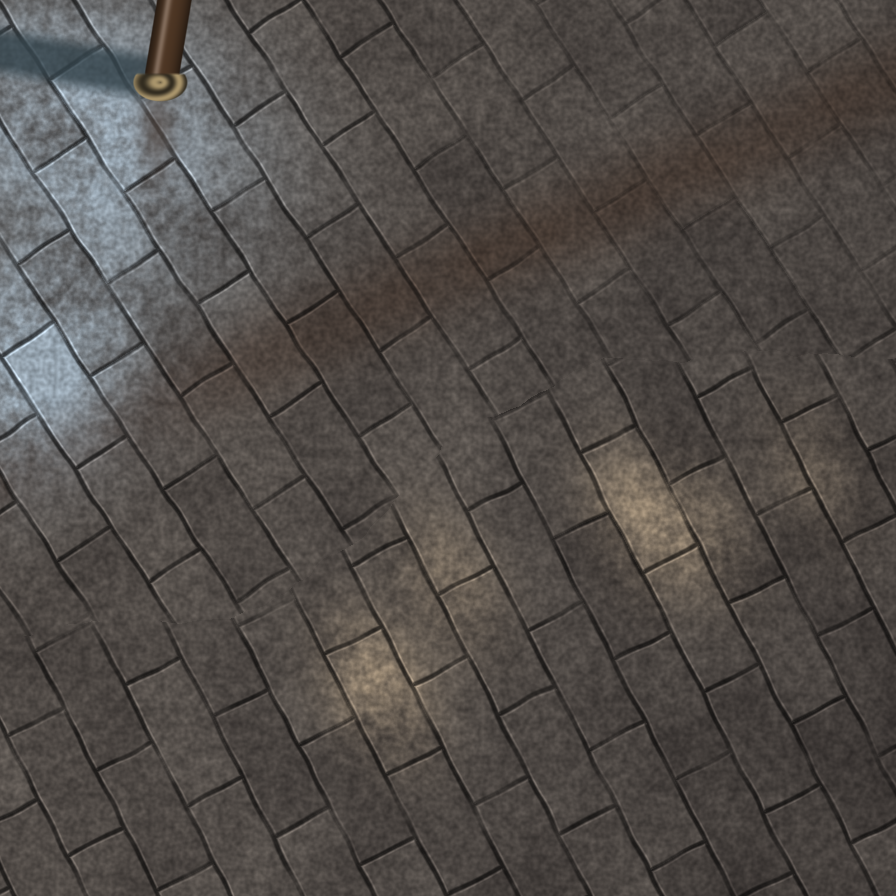
Reproduce this texture procedurally as a Shadertoy shader.

```glsl
const vec2 BRICK = vec2(0.0714, 0.150);      // width, length
const float JOINT = 0.0021;                  // half width of a joint
const float RIM = 0.0024;                    // width of the lit brick edge
const float UPPER_ANGLE = 0.995, LOWER_ANGLE = 1.10;
const vec2 UPPER_ANCHOR = vec2(0.137, 0.785), LOWER_ANCHOR = vec2(0.391, 0.368);
const float WOBBLE = 0.0022, BOND_JITTER = 0.07, TONE_SPREAD = 0.32, GRAIN = 0.17;

const vec3 SHADE = vec3(0.235, 0.215, 0.205);
const vec3 STONE = vec3(0.385, 0.360, 0.338);
const vec3 RUST = vec3(0.255, 0.195, 0.160);
const vec3 WARM_LIGHT = vec3(0.62, 0.55, 0.46);
const vec3 COOL_LIGHT = vec3(0.60, 0.66, 0.71);
const vec3 COOL_SHADOW = vec3(0.19, 0.25, 0.28);
const vec3 WOOD = vec3(0.30, 0.21, 0.14);
const vec3 BRASS = vec3(0.66, 0.58, 0.42);

// Centre and strength of each warm reflection
const vec3 POOLS[5] = vec3[5](vec3(0.42, 0.235, 0.85), vec3(0.50, 0.35, 0.50),
    vec3(0.715, 0.42, 0.75), vec3(0.79, 0.41, 0.40), vec3(0.91, 0.47, 0.35));

vec2 hash2(vec2 cell) {
    vec3 h = fract(cell.xyx * vec3(0.1031, 0.1030, 0.0973));
    h += dot(h, h.yzx + 33.33);
    return fract((h.xx + h.yz) * h.zy);
}

float corner(vec2 cell, vec2 offset) {
    float a = 6.2832 * hash2(cell).x;
    return dot(vec2(cos(a), sin(a)), offset);
}

float gradientNoise(vec2 p) {
    vec2 i = floor(p), f = p - i, e = vec2(1, 0);
    vec2 w = f * f * f * (f * (f * 6.0 - 15.0) + 10.0);
    return 1.4 * mix(mix(corner(i, f), corner(i + e, f - e), w.x),
                     mix(corner(i + e.yx, f - e.yx), corner(i + 1.0, f - 1.0), w.x), w.y);
}

float fbm(vec2 p) {
    float sum = 0.0, gain = 0.5;
    for (int i = 0; i < 4; i++) {
        sum += gain * gradientNoise(p);
        p = mat2(1.6, 1.2, -1.2, 1.6) * p + 7.3;
        gain *= 0.5;
    }
    return sum;
}

// Running bond: brick id, distance to nearest edge, distance to lit edge
vec4 brickwork(vec2 p, vec2 anchor, float angle) {
    vec2 axis = vec2(cos(angle), -sin(angle)), d = p - anchor;
    vec2 q = vec2(dot(d, vec2(-axis.y, axis.x)), dot(d, axis)) / BRICK;
    float column = floor(q.x);
    q.y += 0.5 * mod(column, 2.0) + BOND_JITTER * (hash2(vec2(column + 60.0, 5.0)).x - 0.5);
    vec2 id = floor(q), f = (q - id) * BRICK, edge = min(f, BRICK - f);
    return vec4(id, min(edge.x, edge.y), min(f.x, f.y));
}

// Soft elliptical spot, turned by an angle
float glow(vec2 p, vec2 centre, vec2 radii, float angle) {
    float c = cos(angle), s = sin(angle);
    vec2 d = mat2(c, -s, s, c) * (p - centre) / radii;
    return exp(-dot(d, d));
}

float segment(vec2 p, vec2 a, vec2 b) {
    vec2 d = b - a;
    return length(p - a - d * clamp(dot(p - a, d) / dot(d, d), 0.0, 1.0));
}

void mainImage(out vec4 fragColor, in vec2 fragCoord) {
    vec2 p = fragCoord / iResolution.y;
    float px = 1.0 / iResolution.y;
    float blotch = fbm(p * 9.0), grit = fbm(p * 70.0), speck = gradientNoise(p * 190.0);

    // Two lattices meet at a curved seam
    float seam = p.y - 0.3 - 0.3 * smoothstep(0.2, 0.7, p.x) - 0.03 * blotch;
    bool upper = seam > 0.0;
    vec2 bent = p + WOBBLE * vec2(gradientNoise(p * 24.0), gradientNoise(p * 24.0 + 40.0));
    vec4 brick = upper ? brickwork(bent, UPPER_ANCHOR, UPPER_ANGLE)
                       : brickwork(bent, LOWER_ANCHOR, LOWER_ANGLE);
    float tone = hash2(brick.xy + (upper ? 90.0 : 40.0)).y - 0.5;

    // Stone, darker towards the lower right
    float level = 0.53 + TONE_SPREAD * tone + 0.45 * blotch + 0.3 * grit;
    level -= 0.3 * smoothstep(0.5, 1.3, p.x + 0.4 * (1.0 - p.y));
    vec3 color = mix(SHADE, STONE, level);

    // Rusty diagonal band
    float band = (p.y - 0.48 - 0.43 * p.x) / 0.05;
    color = mix(color, RUST, 0.65 * exp(-band * band) * (0.85 + 0.5 * blotch));

    // Cool window light and warm reflections, broken by wear
    float wear = clamp(0.88 + 0.8 * blotch + 0.5 * grit + 0.45 * tone, 0.0, 1.2);
    float cool = glow(p, vec2(0.03, 0.60), vec2(0.13, 0.11), 0.6)
               + 0.9 * glow(p, vec2(0.09, 0.86), vec2(0.19, 0.14), -0.5);
    color = mix(color, COOL_LIGHT, min(cool * wear, 0.95));
    float warm = 0.0;
    for (int i = 0; i < 5; i++)
        warm += POOLS[i].z * glow(p, POOLS[i].xy, vec2(0.08, 0.052), -LOWER_ANGLE);
    color = mix(color, WARM_LIGHT, min(warm * wear, 0.9));

    // Grain, joints and lit rims; worn away near the seam and upper right
    color *= 1.0 + GRAIN * speck + 0.18 * grit;
    float worn = smoothstep(0.3, 0.7, p.x) * smoothstep(-0.02, 0.1, seam);
    float relief = (1.0 - 0.62 * worn) * mix(0.45, 1.0, smoothstep(0.0, 0.035, abs(seam)));
    relief *= clamp(0.9 + 0.7 * gradientNoise(p * 17.0), 0.3, 1.0);
    float rim = 1.0 - smoothstep(0.0, RIM, abs(brick.w - JOINT - 0.5 * RIM));
    color *= 1.0 + 0.38 * rim * relief;
    float joint = 1.0 - smoothstep(JOINT - px, JOINT + px + 0.0008, brick.z);
    color = mix(color, color * 0.42, joint * relief);

    // Leg shadow, reflection, shaft and foot
    float shadow = segment(p, vec2(-0.05, 0.952), vec2(0.16, 0.915));
    color = mix(color, COOL_SHADOW, 0.8 * (1.0 - smoothstep(0.012, 0.034, shadow)));
    color = mix(color, RUST, 0.6 * glow(p, vec2(0.175, 0.855), vec2(0.02, 0.05), 0.0));
    float shaft = segment(p, vec2(0.203, 1.05), vec2(0.181, 0.918));
    float side = (p.x - 0.181 - 0.167 * (p.y - 0.918)) / 0.019;
    vec3 wood = WOOD * (1.0 - 0.5 * side * side) + 0.22 * exp(-pow((side + 0.35) / 0.2, 2.0));
    color = mix(color, wood, 1.0 - smoothstep(0.019 - px, 0.019 + px, shaft));
    vec2 foot = (p - vec2(0.179, 0.908)) / vec2(0.030, 0.021);
    float ring = length(foot);
    vec3 brass = BRASS * (0.65 + 0.35 * sin(9.0 * ring + 2.0 * foot.x));
    float ringMask = (1.0 - smoothstep(1.0 - 40.0 * px, 1.0 + 40.0 * px, ring))
                   * smoothstep(-0.1, 0.1, 0.45 - foot.y);
    color = mix(color, brass, ringMask);

    fragColor = vec4(clamp(color, 0.0, 1.0), 1.0);
}
```
